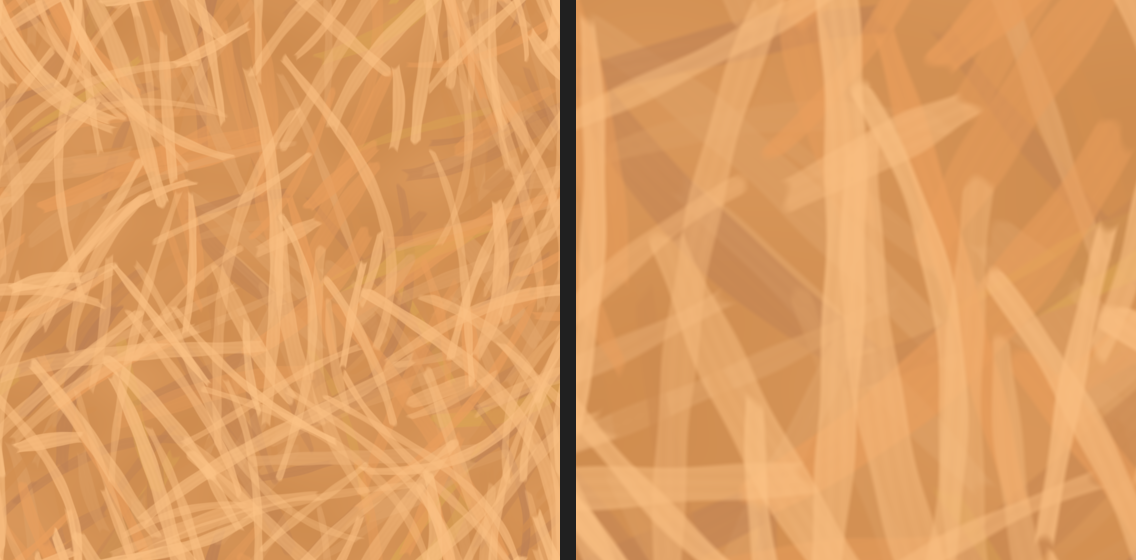
Left: the whole. Right: its middle third, enlarged.
This texture is drawn by a three.js fragment shader. Its source:

```glsl
varying vec2 vUv;

const float TAU = 6.2831853;
const float STRAWS = 264.0;

vec4 hash4(float n) {
  vec4 p = fract(n * vec4(0.1031, 0.1030, 0.0973, 0.1099));
  p += dot(p, p.wzxy + 33.33);
  return fract((p.xxyz + p.yzzw) * p.zywx);
}

// Shortest offset from a centre on the repeating tile
vec2 wrapOffset(vec2 p, vec2 centre) {
  return fract(p - centre + 0.5) - 0.5;
}

// Coverage of one bent, blunt-ended straw; bend.x bows it, bend.y makes an S
float straw(vec2 q, float halfLength, float halfWidth, vec2 bend, float seed) {
  float x = clamp(q.x, -halfLength, halfLength);
  float spine = bend.x * (x * x - 0.4 * halfLength * halfLength)
              + bend.y * x * (x * x - halfLength * halfLength);
  float slope = 2.0 * bend.x * x + bend.y * (3.0 * x * x - halfLength * halfLength);
  float across = (q.y - spine) / sqrt(1.0 + slope * slope);
  float taper = 1.0 - 0.3 * smoothstep(0.3, 1.0, abs(x) / halfLength);
  float side = abs(across) - halfWidth * taper - 0.0008 * sin(x * 70.0 + seed);
  float end = abs(q.x) - halfLength + 0.004 * sin(across * 260.0 + seed);
  float body = 1.0 - smoothstep(-0.0018, 0.0018, side);
  float tip = 1.0 - smoothstep(-0.005, 0.003, end);
  float bristle = 0.95 + 0.05 * sin(across * 800.0 + 2.0 * sin(x * 25.0 + seed));
  float fade = 0.86 + 0.14 * sin(x * 9.0 + seed);
  return body * tip * bristle * fade;
}

// Shadowed scraps below, orange stems between, pale straw on top
vec3 strawColor(float depth, float pick) {
  vec3 shade = mix(vec3(0.74, 0.50, 0.33), vec3(0.83, 0.56, 0.31), smoothstep(0.15, 0.4, pick));
  shade = mix(shade, vec3(0.87, 0.63, 0.40), step(0.6, pick));
  shade = mix(shade, vec3(0.86, 0.65, 0.32), step(0.92, pick));
  vec3 stem = mix(vec3(0.92, 0.62, 0.36), vec3(0.90, 0.66, 0.43), step(0.6, pick));
  vec3 pale = mix(vec3(0.97, 0.73, 0.49), vec3(0.99, 0.77, 0.53), pick);
  return depth < 0.42 ? shade : (depth < 0.64 ? stem : pale);
}

void main() {
  // Uneven ground tone
  vec2 wave = TAU * vUv;
  float mottling = sin(2.0 * wave.x + wave.y + sin(3.0 * wave.y))
                 * sin(3.0 * wave.y - wave.x + sin(2.0 * wave.x));
  vec3 color = vec3(0.83, 0.57, 0.33) + 0.02 * mottling;

  // Straws painted from bottom to top, in loose bundles of three
  for (float i = 0.0; i < STRAWS; i++) {
    float depth = i / STRAWS;
    vec4 bundle = hash4(floor(i / 3.0) + 17.0);
    vec4 place = hash4(i + 211.0);
    vec4 form = hash4(i + 619.0);

    float angle = bundle.w < 0.52 ? mix(0.2, 1.1, bundle.z) : mix(1.4, 2.4, bundle.z);
    angle += (place.z - 0.5) * 0.45;
    vec2 q = wrapOffset(vUv, bundle.xy + (place.xy - 0.5) * 0.3);
    float c = cos(angle);
    float s = sin(angle);
    q = vec2(c * q.x + s * q.y, c * q.y - s * q.x);

    float top = smoothstep(0.4, 0.7, depth);
    float halfLength = mix(0.06, mix(0.18, 0.33, top), form.x);
    float halfWidth = mix(0.007, mix(0.021, 0.015, top), form.y * form.y);
    vec2 bend = vec2((bundle.x + form.z - 1.0) * 2.0, (place.w - 0.5) * 4.0);
    float opacity = mix(0.45, 0.82, form.w);

    float cover = straw(q, halfLength, halfWidth, bend, i);
    color = mix(color, strawColor(depth, place.w), cover * opacity);
  }

  gl_FragColor = vec4(color, 1.0);
}
```
